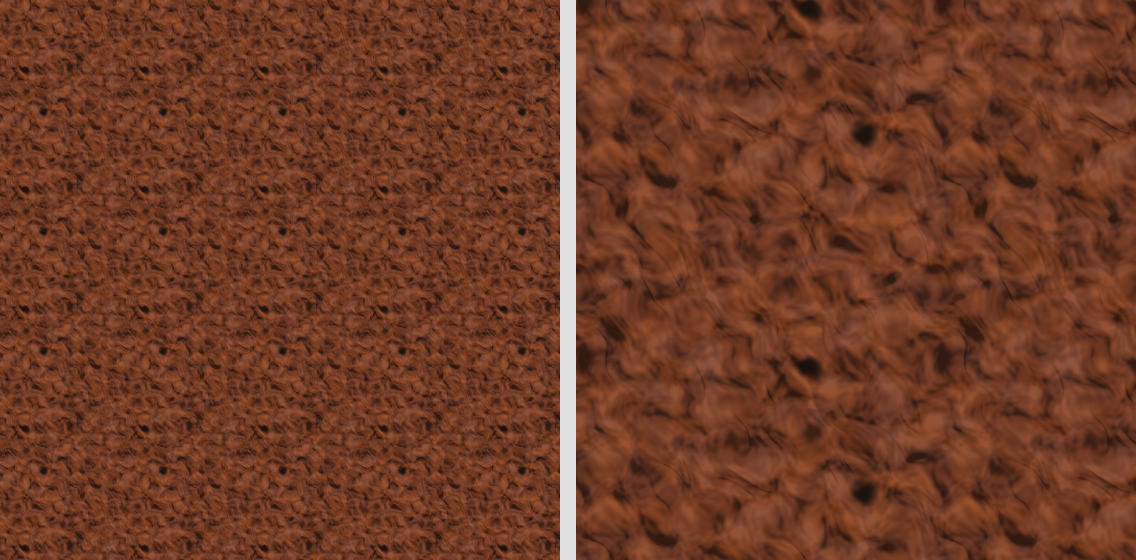
Left, the full canvas; right, a detail of the centre.
Give the GLSL for this texture, as a WebGL 2 fragment shader.

```glsl
#version 300 es
precision highp float;

uniform vec2 u_resolution;
out vec4 fragColor;

const float REPEATS = 4.683;
const vec3 DEEP = vec3(0.195, 0.098, 0.065);
const vec3 RUST = vec3(0.430, 0.219, 0.136);
const vec3 CLAY = vec3(0.580, 0.320, 0.205);
const vec3 PIT = vec3(0.085, 0.062, 0.052);

vec2 hash2(vec2 cell, float seed) {
    uvec2 q = uvec2(cell + 0.5) + uvec2(uint(seed) * 131u, uint(seed) * 71u);
    uint h = (q.x * 1597u) ^ (q.y * 51749u);
    h = (h ^ (h >> 15)) * 739397u + q.y * 7919u;
    h = (h ^ (h >> 13)) * 668265u;
    h ^= h >> 16;
    return vec2(h & 0xffffu, h >> 16) / 65535.0;
}

float cornerSlope(vec2 cell, vec2 offset, vec2 period, float seed) {
    float angle = 6.28318 * hash2(mod(cell, period), seed).x;
    return dot(vec2(cos(angle), sin(angle)), offset);
}

// Gradient noise that wraps after a whole number of cells
float noise(vec2 p, vec2 period, float seed) {
    vec2 i = floor(p), f = p - i;
    vec2 w = f * f * f * (f * (f * 6.0 - 15.0) + 10.0);
    vec2 e = vec2(1.0, 0.0);
    float low = mix(cornerSlope(i, f, period, seed),
                    cornerSlope(i + e.xy, f - e.xy, period, seed), w.x);
    float high = mix(cornerSlope(i + e.yx, f - e.yx, period, seed),
                     cornerSlope(i + e.xx, f - e.xx, period, seed), w.x);
    return mix(low, high, w.y);
}

float tileNoise(vec2 p, vec2 cells, float seed) {
    return noise(p * cells, cells, seed);
}

// Integer shear keeps the wrap while slanting the grain down to the right
float slantNoise(vec2 p, vec2 cells, float seed) {
    return tileNoise(vec2(p.x, p.y + p.x), cells, seed);
}

float pit(vec2 p, vec2 center, float radius) {
    vec2 d = fract(p - center + 0.5) - 0.5;
    return 1.0 - smoothstep(radius * 0.35, radius * 1.35, length(d * vec2(0.85, 1.0)));
}

// Small soft hollows scattered in one tile
float hollows(vec2 p, float seed) {
    float depth = 0.0;
    for (int i = 0; i < 14; i++) {
        vec2 spot = hash2(vec2(i, 3 * i), seed);
        float size = hash2(vec2(i, 5), seed + 1.0).x;
        depth = max(depth, pit(p, spot, mix(0.014, 0.029, size)) * mix(0.4, 0.8, size));
    }
    return depth;
}

float crease(vec2 p, vec2 cells, float width, float seed) {
    float line = 1.0 - smoothstep(0.0, width, abs(slantNoise(p, cells, seed)));
    return line * smoothstep(-0.05, 0.25, tileNoise(p, vec2(7.0), seed + 1.0));
}

float surfaceTone(vec2 p) {
    float tone = 0.56;
    tone += 0.24 * tileNoise(p, vec2(4.0, 5.0), 1.0);
    tone += 0.56 * tileNoise(p, vec2(10.0, 15.0), 2.0);
    tone += 0.46 * slantNoise(p, vec2(11.0, 15.0), 3.0);
    tone += 0.42 * tileNoise(p, vec2(21.0, 28.0), 4.0);
    tone += 0.26 * slantNoise(p, vec2(30.0, 36.0), 5.0);
    tone += 0.20 * tileNoise(p, vec2(58.0), 6.0);
    return tone - 0.22 * crease(p, vec2(8.0, 9.0), 0.09, 7.0);
}

void main() {
    vec2 p = gl_FragCoord.xy / u_resolution * REPEATS;

    // Crumbled, slightly warped ground
    vec2 warp = vec2(tileNoise(p, vec2(9.0), 10.0), tileNoise(p, vec2(9.0), 11.0));
    vec2 q = p + 0.045 * warp;
    float tone = clamp(surfaceTone(q) - 0.5 * hollows(q, 20.0), 0.0, 1.0);
    vec3 color = mix(DEEP, RUST, smoothstep(0.0, 0.5, tone) * 0.5 + min(tone, 0.5));
    color = mix(color, CLAY, max(tone * 2.0 - 1.0, 0.0));

    // Drift between orange and dusty mauve
    float tint = tileNoise(q, vec2(8.0, 11.0), 30.0) + 0.5 * tileNoise(q, vec2(23.0), 31.0);
    color *= 1.0 + tint * vec3(0.07, -0.03, -0.32);

    // Two deep pits in every tile
    vec2 edge = p + 0.018 * vec2(tileNoise(p, vec2(26.0), 40.0), tileNoise(p, vec2(26.0), 41.0));
    float dark = max(pit(edge, vec2(0.213, 0.098), 0.031), pit(edge, vec2(0.366, 0.750), 0.034));
    color = mix(color, PIT, 0.92 * dark);

    fragColor = vec4(color, 1.0);
}
```
